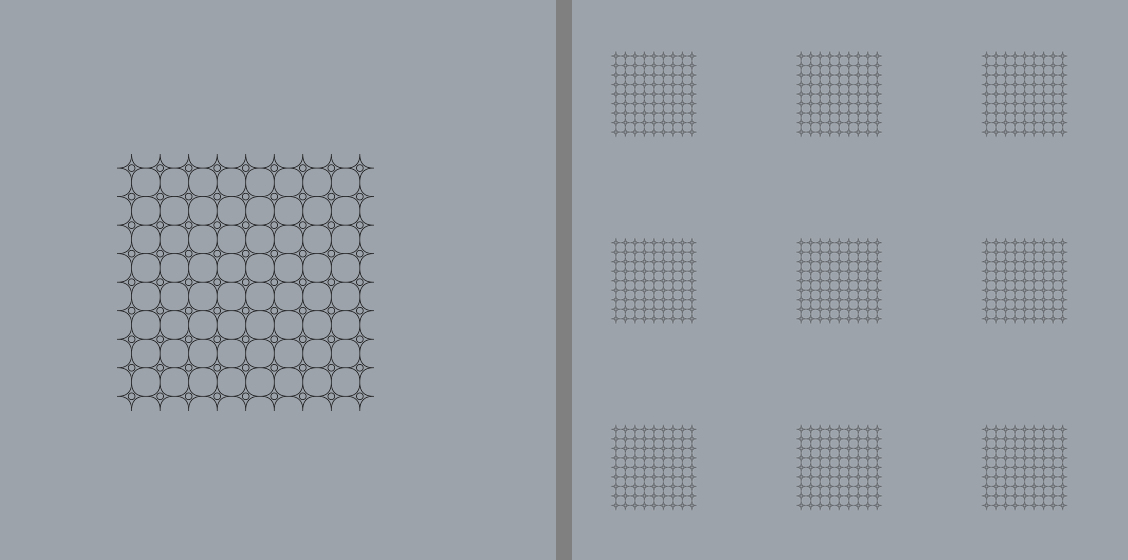
Left: one tile. Right: repeated 3 by 3.
This pattern is drawn by a Shadertoy shader. Its source:

```glsl
const vec3 GROUND = vec3(0.616, 0.640, 0.668);
const vec3 INK = vec3(0.045, 0.047, 0.05);
const float STARS = 9.0;                        // stars across and down
const float PITCH = 0.05094;                    // star spacing, in canvas heights
const vec2 BLOCK_CENTER = vec2(0.4388, 0.4961); // in canvas heights
const float LINE_WIDTH = 0.0012;                // in canvas heights
const float RING_RADIUS = 0.117;                // in cells
const float ROUNDNESS = 2.5;                    // superellipse exponent

// Approximate signed distance to a superellipse, for p in the first quadrant
float superellipseDistance(vec2 p, float radius, float n) {
    p = max(p, vec2(1e-4));
    vec2 powered = pow(p, vec2(n));
    float size = pow(powered.x + powered.y, 1.0 / n);
    vec2 slope = pow(p / size, vec2(n - 1.0));
    return (size - radius) / length(slope);
}

// Coverage of a line centered on distance zero
float stroke(float d, float width, float pixel) {
    return clamp((0.5 * width - abs(d)) / pixel + 0.5, 0.0, 1.0);
}

// Four-pointed star with concave sides and a ring at its heart
float starOutline(vec2 p, float width, float pixel) {
    float sides = superellipseDistance(0.5 - abs(p), 0.5, ROUNDNESS);
    float ring = length(p) - RING_RADIUS;
    return max(stroke(sides, width, pixel), stroke(ring, width, pixel));
}

// One inside the square block of stars, zero in the plain margin
float blockMask(vec2 grid, float count) {
    vec2 inside = step(abs(grid), vec2(0.5 * count));
    return inside.x * inside.y;
}

void mainImage(out vec4 fragColor, in vec2 fragCoord) {
    vec2 grid = (fragCoord / iResolution.y - BLOCK_CENTER) / PITCH;
    float pixel = 1.0 / (iResolution.y * PITCH);

    // The odd count puts the middle star on the block center
    vec2 cell = fract(grid + 0.5) - 0.5;
    float ink = starOutline(cell, LINE_WIDTH / PITCH, pixel);

    // The plain margin all round keeps the tile edges seamless
    ink *= blockMask(grid, STARS);
    fragColor = vec4(mix(GROUND, INK, ink), 1.0);
}
```
